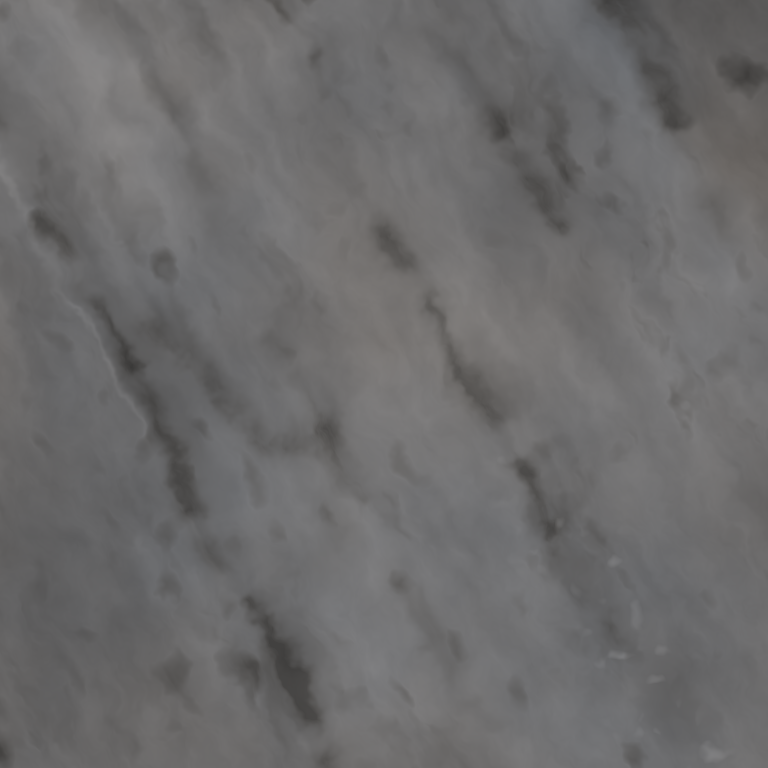
Write a three.js fragment shader that draws this texture.

```glsl
// Draws grey marble with steep diagonal dark veins, smudges and soft mineral clouds.
varying vec2 vUv;

const vec2 VEIN_DIR = vec2(0.47, -0.883);
const vec2 VEIN_NORMAL = vec2(0.883, 0.47);
const vec3 WARM_TINT = vec3(1.04, 1.0, 0.97);
const vec3 COOL_TINT = vec3(0.98, 1.0, 1.035);
const vec3 VEIN_TINT = vec3(1.03, 1.0, 0.965);

vec3 hash3(vec2 cell) {
  vec3 h = fract((cell.xyx + 57.0) * vec3(0.1031, 0.1030, 0.0973));
  h += dot(h, h.yxz + 33.33);
  return fract((h.xxy + h.yzz) * h.zyx);
}

// Smooth cellular noise: each cell holds one soft light or dark grain.
float cellNoise(vec2 p) {
  vec2 cell = floor(p);
  float sum = 0.0;
  for (int y = -1; y <= 1; y++) {
    for (int x = -1; x <= 1; x++) {
      vec2 id = cell + vec2(float(x), float(y));
      vec3 grain = hash3(id);
      vec2 d = p - id - grain.xy;
      float falloff = max(0.0, 1.0 - dot(d, d));
      sum += (grain.z * 2.0 - 1.0) * falloff * falloff * falloff;
    }
  }
  return sum;
}

float layeredNoise(vec2 p) {
  float sum = 0.0;
  float weight = 1.0;
  for (int i = 0; i < 4; i++) {
    sum += weight * cellNoise(p);
    p = mat2(0.8, 0.6, -0.6, 0.8) * p * 2.1 + 17.3;
    weight *= 0.6;
  }
  return sum;
}

// Stretched layers keep their axes, so the streaks stay parallel.
float streakNoise(vec2 p) {
  return cellNoise(p) + 0.65 * cellNoise(p * 2.2 + 9.1) + 0.45 * cellNoise(p * 4.7 + 3.7);
}

float ridge(float offset, float width) {
  return exp(-offset * offset / (width * width));
}

// A broken vein: s.x runs across it, s.y along it.
float vein(vec2 s, float centre, float end, float width, float seed) {
  float wobble = 0.012 * cellNoise(vec2(s.y * 6.0, seed));
  float thickness = width * (1.0 + 0.6 * cellNoise(vec2(s.y * 13.0, seed + 5.5)));
  float patches = 0.15 + 0.85 * smoothstep(-0.3, 0.5, streakNoise(vec2(s.y * 8.0, seed + 11.0)));
  float fade = 1.0 - smoothstep(end - 0.12, end + 0.06, s.y);
  float offset = s.x - centre + wobble;
  return (ridge(offset, thickness) + 0.28 * ridge(offset - 0.012, 0.035)) * patches * fade;
}

float smudge(vec2 p, vec2 a, vec2 b, float width) {
  vec2 span = b - a;
  float t = clamp(dot(p - a, span) / dot(span, span), 0.0, 1.0);
  return ridge(length(p - a - span * t), width);
}

void main() {
  vec2 p = vUv;
  vec2 warp = vec2(layeredNoise(p * 13.0 + 2.0), layeredNoise(p * 13.0 + 41.0));
  vec2 q = p + 0.012 * warp;
  vec2 s = vec2(dot(q, VEIN_NORMAL), dot(q, VEIN_DIR));

  // Broad zones: dark right corner and lower left, pale upper left and lower middle
  float upper = smoothstep(0.2, 0.8, p.y);
  float corner = smoothstep(1.13, 1.24, s.x) * smoothstep(0.45, 0.8, p.y);
  float tone = 0.432 - 0.075 * corner;
  tone -= 0.045 * ridge(length((p - vec2(0.08, 0.2)) * vec2(1.0, 0.8)), 0.24);
  tone -= 0.025 * ridge(length(p - vec2(0.88, 0.12)), 0.22);
  tone += 0.025 * ridge(length(p - vec2(0.05, 0.85)), 0.28);
  tone += 0.03 * smudge(p, vec2(0.35, 0.35), vec2(0.55, 0.12), 0.14);

  // Soft clouds, lengthwise streaks and faint grain
  float grain = layeredNoise(s * vec2(42.0, 24.0));
  tone += 0.024 * layeredNoise(p * 3.6 + 6.0);
  tone += mix(0.016, 0.032, upper) * streakNoise(s * vec2(13.0, 2.6));
  tone += 0.014 * layeredNoise(s * vec2(17.0, 9.0) + 5.0) + 0.009 * grain;

  // Main veins, evenly spaced across the slab
  float dark = 0.0;
  for (int i = 0; i < 5; i++) {
    float n = float(i);
    float end = i < 3 ? 0.28 : -0.18;
    float strength = i == 1 ? 0.3 : 0.85;
    float width = 0.012 + 0.005 * fract(n * 0.62);
    dark += strength * vein(s, 0.392 + 0.194 * n, end, width, n * 7.3 + 1.0);
  }

  // Hooked smudge, ragged blotches, fine dark threads and specks
  float hook = max(smudge(q, vec2(0.2, 0.575), vec2(0.34, 0.44), 0.02),
                   smudge(q, vec2(0.34, 0.43), vec2(0.44, 0.43), 0.023));
  dark += 0.8 * hook * (0.8 + 0.5 * warp.x);
  float cluster = 0.6 + 0.7 * smudge(p, vec2(0.72, 0.72), vec2(0.92, 0.4), 0.13);
  dark += 0.65 * cluster * max(0.0, layeredNoise(s * vec2(15.0, 7.5) + 23.0) - 0.35);
  float thread = ridge(cellNoise(s * vec2(9.0, 2.2) + 14.0) - 0.1, 0.07);
  dark += 0.28 * thread * smoothstep(0.0, 0.8, cellNoise(s * vec2(9.0, 8.0) + 31.0));
  dark += 0.9 * max(0.0, cellNoise(s * vec2(30.0, 20.0) + 8.0) - 0.6);
  dark *= 0.95 + 0.3 * grain;
  tone -= 0.125 * clamp(dark, 0.0, 1.25);

  // Pale hairline beside the left vein, and rare bright flecks
  float hairline = ridge(s.x - 0.37 + 0.004 * sin(s.y * 19.0), 0.005);
  tone += 0.05 * hairline * smoothstep(-0.3, 0.4, cellNoise(vec2(s.y * 8.0, 3.0)));
  float fleckZone = ridge(s.x - 0.79, 0.05) * (1.0 - upper);
  tone += 0.12 * fleckZone * max(0.0, cellNoise(q * 50.0) - 0.45);

  // Warm stone above and left, cool stone toward the lower right
  float warmth = 0.45 + 0.25 * layeredNoise(p * 2.6 + 31.0) + 0.6 * corner;
  warmth += 0.4 * (0.45 - p.x) * p.y;
  vec3 tint = mix(COOL_TINT, WARM_TINT, clamp(warmth, 0.0, 1.0));
  tint = mix(tint, VEIN_TINT, 0.6 * clamp(dark, 0.0, 1.0));
  gl_FragColor = vec4(clamp(tone, 0.2, 0.56) * tint, 1.0);
}
```
